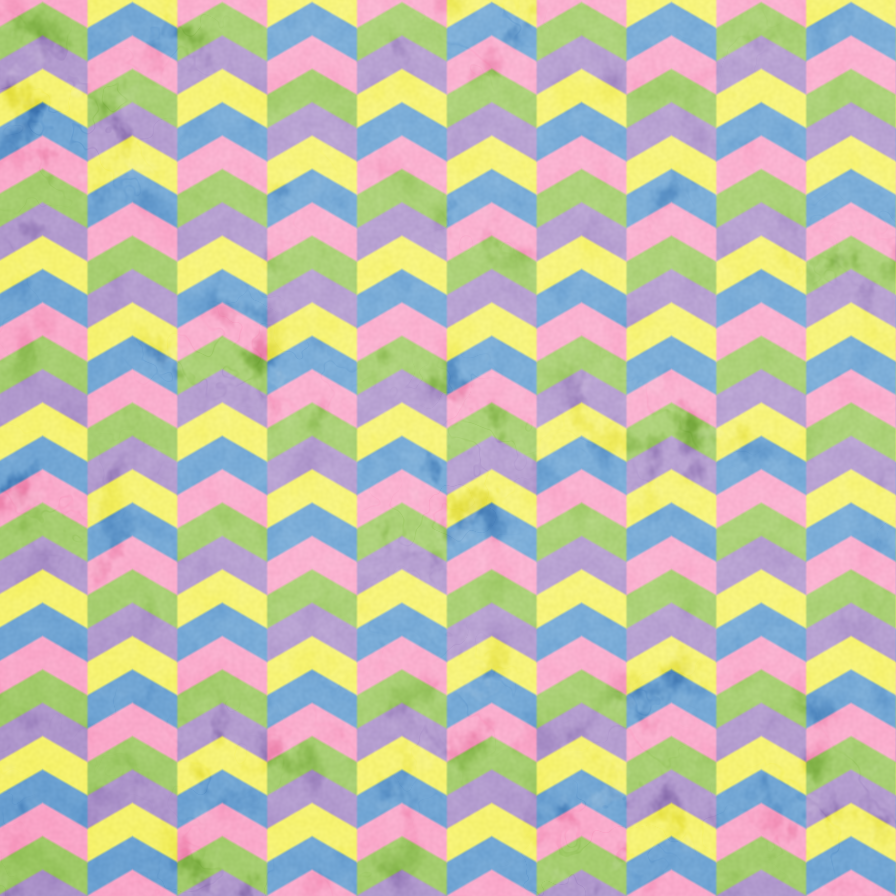
Give the GLSL for this pattern, as a Shadertoy shader.

```glsl
// Pastel chevron bands stacked in columns, on softly worn paper.
// Each column folds its bands at the middle, and odd columns sit two bands lower.
// Layered gradient noise adds stains, creases, pale scuffs and fine grain.

const float COLUMN_WIDTH = 77.0 / 768.0;
const float COLUMN_START = -2.0 / 768.0;
const float BAND_HEIGHT  = 28.6 / 768.0;
const float FIRST_APEX   = 59.0 / 768.0;   // below the top edge
const float FOLD_SLOPE   = 0.575;
const float EDGE_SOFTNESS = 0.0018;

// Yellow, blue, pink, green, violet, from top to bottom
const vec3 PALETTE[5] = vec3[5](
    vec3(0.965, 0.952, 0.465),
    vec3(0.462, 0.662, 0.838),
    vec3(0.980, 0.680, 0.805),
    vec3(0.660, 0.812, 0.450),
    vec3(0.708, 0.618, 0.815));

// ---- Noise ----
vec2 gradientAt(vec2 cell) {
    uvec2 q = uvec2(ivec2(cell) + 4096);
    uint h = q.x * 1597334677u ^ q.y * 3812015801u;
    h = (h ^ (h >> 15u)) * 1597334677u;
    h ^= h >> 16u;
    float angle = 6.28319 * float(h & 65535u) / 65536.0;
    return vec2(cos(angle), sin(angle));
}

float gradientNoise(vec2 p) {
    vec2 i = floor(p), f = p - i;
    vec2 u = f * f * f * (f * (f * 6.0 - 15.0) + 10.0);
    vec2 e = vec2(1.0, 0.0);
    float a = dot(gradientAt(i), f);
    float b = dot(gradientAt(i + e.xy), f - e.xy);
    float c = dot(gradientAt(i + e.yx), f - e.yx);
    float d = dot(gradientAt(i + e.xx), f - e.xx);
    return mix(mix(a, b, u.x), mix(c, d, u.x), u.y);
}

float fbm(vec2 p, int octaves) {
    float sum = 0.0, amplitude = 0.6;
    for (int k = 0; k < octaves; k++) {
        sum += amplitude * gradientNoise(p);
        p = mat2(1.6, 1.2, -1.2, 1.6) * p + 7.3;
        amplitude *= 0.5;
    }
    return sum;
}

// ---- Chevrons ----
vec3 bandColour(float index) {
    return PALETTE[int(mod(index + 0.5, 5.0))];
}

// Bands of one column; p.y runs down from the top edge
vec3 columnColour(vec2 p, float column, float softness) {
    float centre = COLUMN_START + (column + 0.5) * COLUMN_WIDTH;
    float drop = FOLD_SLOPE * abs(p.x - centre);
    float band = (p.y - FIRST_APEX - drop) / BAND_HEIGHT - 2.0 * mod(column, 2.0);
    float border = floor(band + 0.5);
    float s = softness * 1.15 / BAND_HEIGHT;
    return mix(bandColour(border - 1.0), bandColour(border),
               smoothstep(-s, s, band - border));
}

vec3 chevrons(vec2 p, float softness) {
    float x = (p.x - COLUMN_START) / COLUMN_WIDTH;
    float border = floor(x + 0.5);
    float s = softness / COLUMN_WIDTH;
    return mix(columnColour(p, border - 1.0, softness),
               columnColour(p, border, softness),
               smoothstep(-s, s, x - border));
}

// ---- Wear ----
// Thin lines along the zero contours of warped noise
float creases(vec2 p, float scale) {
    vec2 q = p * scale + 1.5 * fbm(p * scale * 1.7, 3);
    return 1.0 - smoothstep(0.0, 0.05, abs(gradientNoise(q)));
}

vec3 wear(vec3 colour, vec2 p) {
    // Stains gather toward the left and lower edges
    float rim = smoothstep(0.35, 0.0, p.x) + smoothstep(0.6, 1.0, p.y);
    float patches = smoothstep(-0.05, 0.35, fbm(p * 5.0 + 3.1, 3) + 0.08 * rim);
    float stains = smoothstep(0.02, 0.4, fbm(p * vec2(19.0, 15.0), 4));
    float cracks = creases(p + 2.7, 11.0) * patches;
    float scuffs = smoothstep(0.12, 0.38, fbm(p * 24.0 + 31.0, 4)) * patches;
    float mottle = fbm(p * 42.0 + 11.0, 3);
    float grain = gradientNoise(p * 190.0);

    // Raising to a power deepens a tint without greying it
    float depth = 0.93 + 0.12 * rim + stains * (0.15 + 0.65 * patches)
                + 0.14 * cracks + 0.16 * mottle;
    colour = pow(colour, vec3(depth));
    colour *= 1.0 - 0.06 * stains * patches;
    colour = mix(colour, vec3(0.95, 0.94, 0.93), 0.14 * scuffs);
    return colour + 0.022 * grain;
}

void mainImage(out vec4 fragColor, in vec2 fragCoord) {
    vec2 p = fragCoord / iResolution.y;
    p.y = 1.0 - p.y;
    float softness = max(EDGE_SOFTNESS, 0.8 / iResolution.y);
    vec3 colour = wear(chevrons(p, softness), p);
    fragColor = vec4(clamp(colour, 0.0, 1.0), 1.0);
}
```
